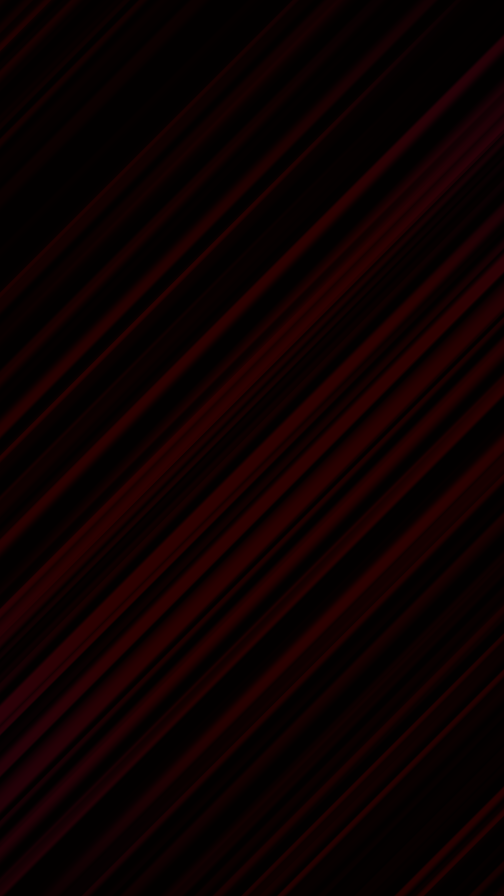
A Shadertoy shader for this background:

```glsl
// Dark red diagonal light streaks with soft flanks over near-black.

const vec3  BASE_COLOR    = vec3(0.006, 0.0, 0.0);
const vec3  STREAK_COLOR  = vec3(0.160, 0.0, 0.0);
const float PLUM_TINT     = 0.035;  // blue added toward the streak ends
const float BROAD_DENSITY = 21.0;   // streak cells per canvas height
const float FINE_DENSITY  = 46.0;
const float GAP_DENSITY   = 40.0;
const float BAND_WIDTH    = 0.40;   // spread of the bright central band
const float WING_LEVEL    = 0.14;   // broad streak level outside the band
const float FINE_LEVEL    = 0.82;
const float GAP_DEPTH     = 0.88;
const float FULL_LIGHT    = 0.72;   // light level that reaches full color

float hash(float n) {
    return fract(sin(n * 127.1 + 11.7) * 4375.85);
}

// One-dimensional cellular noise: each cell holds a lopsided, tapering streak.
float streaks(float across, float along, float density, float seed, float rarity) {
    float x = across * density;
    float cell = floor(x);
    float light = 0.0;
    for (int i = -1; i <= 1; i++) {
        float id = cell + float(i) + seed;
        float center = cell + float(i) + 0.5 + 0.4 * (hash(id) - 0.5);
        float halfWidth = mix(0.32, 0.56, hash(id + 31.3));
        float side = hash(id + 57.9) < 0.5 ? -1.0 : 1.0;
        float d = (x - center) * side / halfWidth;

        // Soft flank on one side, crisper edge on the other
        float profile = smoothstep(-1.2, 0.2, d) * (1.0 - smoothstep(0.45, 1.0, d));
        float strength = pow(hash(id + 83.1), rarity);
        float taper = (along - 0.9 * (hash(id + 19.6) - 0.5))
                    / mix(0.65, 1.4, hash(id + 71.2));
        light = max(light, profile * strength * exp(-taper * taper));
    }
    return light;
}

void mainImage(out vec4 fragColor, in vec2 fragCoord) {
    vec2 p = (fragCoord - 0.5 * iResolution.xy) / iResolution.y;
    float across = p.x - p.y;
    float along = p.x + p.y;

    // Bright central band, with a faint return in the far corners
    float offset = across / BAND_WIDTH;
    float band = exp(-offset * offset);
    float corner = smoothstep(0.55, 0.78, abs(across));
    float envelope = mix(WING_LEVEL, 1.0, band) + 0.35 * corner;

    // Broad streaks cut by narrow dark gaps, then thin bright lines
    float broad = streaks(across, along, BROAD_DENSITY, 200.0, 0.32);
    float gaps = streaks(across, along, GAP_DENSITY, 500.0, 1.5);
    float fine = streaks(across, along, FINE_DENSITY, 800.0, 1.7);
    float light = broad * envelope * (1.0 - GAP_DEPTH * gaps);
    light = max(light, fine * FINE_LEVEL * mix(0.65, 1.0, max(band, corner)));

    // Contrast curve: deep shadows, evenly lit crests
    light = smoothstep(0.0, FULL_LIGHT, light);

    // Red light, cooling to plum near the ends of the central band
    float plum = smoothstep(0.3, 0.65, abs(along)) * band;
    vec3 color = BASE_COLOR + STREAK_COLOR * light;
    color.b += PLUM_TINT * plum * light;
    fragColor = vec4(color, 1.0);
}
```
